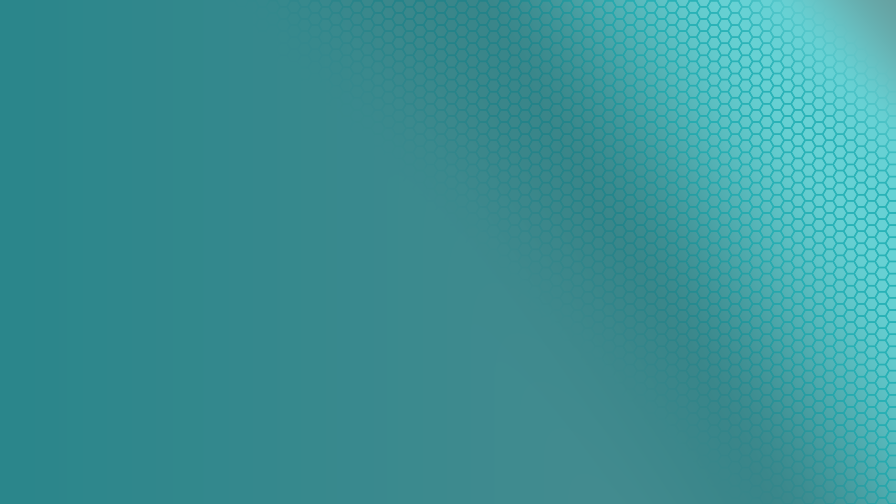
This background is drawn by a Shadertoy shader. Its source:

```glsl
// Teal gradient with a diagonal bright glow and a fading honeycomb of fine lines
const vec3 BASE_LEFT  = vec3(0.165, 0.525, 0.545);
const vec3 BASE_RIGHT = vec3(0.275, 0.550, 0.565);
const vec3 SHADE      = vec3(0.225, 0.525, 0.540);
const vec3 GLOW       = vec3(0.405, 0.820, 0.830);
const vec3 CORNER     = vec3(0.400, 0.630, 0.630);
const vec3 LINE_DARK  = vec3(0.120, 0.510, 0.535);
const vec3 LINE_LIGHT = vec3(0.120, 0.680, 0.700);

const float HEX_PITCH    = 0.02406;  // height of one cell
const float LINE_HALF    = 0.0018;
const float LINE_OPACITY = 0.85;
const float SHADE_CENTRE = 0.93;
const float GLOW_PEAK    = 1.47;

// Distance to the nearest border of a flat-topped honeycomb
float hexBorder(vec2 p) {
    vec2 period = vec2(sqrt(3.0), 1.0) * HEX_PITCH;
    vec2 a = mod(p, period) - 0.5 * period;
    vec2 b = mod(p - 0.5 * period, period) - 0.5 * period;
    vec2 cell = abs(dot(a, a) < dot(b, b) ? a : b);
    return 0.5 * HEX_PITCH - max(cell.y, dot(cell, vec2(0.8660, 0.5)));
}

// Smooth background: base gradient, shaded band, glow and dull corner
vec3 backdrop(vec2 p, float across) {
    vec3 colour = mix(BASE_LEFT, BASE_RIGHT, clamp(p.x / 1.35, 0.0, 1.0));
    colour = mix(colour, SHADE, smoothstep(0.55, SHADE_CENTRE, across));
    colour = mix(colour, GLOW, smoothstep(SHADE_CENTRE, GLOW_PEAK, across));
    float corner = p.x - 0.85 * (1.0 - p.y);
    return mix(colour, CORNER, smoothstep(1.52, 1.80, corner));
}

void mainImage(out vec4 fragColor, in vec2 fragCoord) {
    vec2 p = fragCoord / iResolution.y;
    float pixel = 1.0 / iResolution.y;
    float depth = 1.0 - p.y;
    float across = p.x - 0.58 * depth;  // runs across the glow
    float diagonal = p.x - depth;       // runs across the honeycomb

    vec3 colour = backdrop(p, across);

    // Honeycomb lines, fading out on both sides
    float line = 1.0 - smoothstep(LINE_HALF - 0.5 * pixel,
                                  LINE_HALF + 0.5 * pixel, hexBorder(p));
    float fade = smoothstep(0.42, 0.85, diagonal)
               * (1.0 - smoothstep(1.35, 1.65, diagonal));
    vec3 lineColour = mix(LINE_DARK, LINE_LIGHT,
                          smoothstep(SHADE_CENTRE, 1.30, across));
    colour = mix(colour, lineColour, line * fade * LINE_OPACITY);

    fragColor = vec4(colour, 1.0);
}
```
